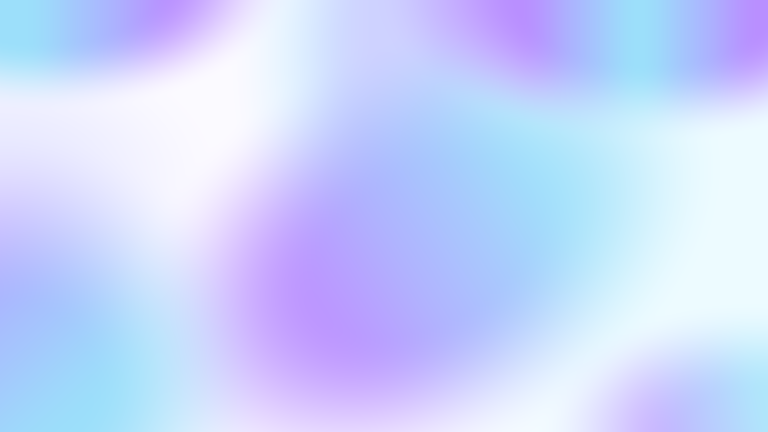
This background is drawn by a Shadertoy shader. Its source:

```glsl
// Soft mesh gradient: blurred cyan, blue and violet clouds over pale white.

#define WHITE  vec3(0.985, 0.980, 1.000)
#define ICE    vec3(0.930, 0.985, 1.000)
#define CYAN   vec3(0.610, 0.875, 0.980)
#define BLUE   vec3(0.660, 0.735, 0.995)
#define VIOLET vec3(0.725, 0.560, 1.000)
#define PALE_CYAN vec3(0.800, 0.930, 1.000)
#define LAVENDER  vec3(0.790, 0.805, 1.000)

// Three-stop ramp: cyan at 0, blue at 0.5, violet at 1.
vec3 hue(float t) {
    t = clamp(t, 0.0, 1.0);
    vec3 cool = mix(CYAN, BLUE, smoothstep(0.0, 0.55, t));
    return mix(cool, VIOLET, smoothstep(0.4, 1.0, t));
}

// Position of p along the line from a (0) to b (1).
float along(vec2 p, vec2 a, vec2 b) {
    vec2 axis = b - a;
    return dot(p - a, axis) / dot(axis, axis);
}

// Coverage of a blurred ellipse, one half at its rim.
float cloud(vec2 p, vec2 centre, vec2 radii, float angle, float blur) {
    float c = cos(angle), s = sin(angle);
    vec2 q = p - centre;
    q = vec2(c * q.x + s * q.y, c * q.y - s * q.x);
    return 1.0 - smoothstep(1.0 - blur, 1.0 + blur, length(q / radii));
}

void mainImage(out vec4 fragColor, in vec2 fragCoord) {
    // Height is 1; x runs from 0 to the aspect ratio.
    vec2 p = fragCoord / iResolution.y;

    // Pale ground with a faint lavender haze at the left
    vec3 color = mix(WHITE, ICE, smoothstep(0.9, 1.5, p.x));
    color = mix(color, LAVENDER, 0.4 * cloud(p, vec2(0.0, 0.58), vec2(0.3, 0.2), 0.0, 0.8));

    // Plume rising to the top edge
    vec3 plume = mix(PALE_CYAN, LAVENDER, smoothstep(0.62, 0.88, p.x));
    color = mix(color, plume, 0.9 * cloud(p, vec2(0.90, 0.87), vec2(0.24, 0.42), 0.0, 0.6));

    // Large diagonal cloud, violet low and cyan high
    vec3 body = hue(along(p, vec2(1.32, 0.58), vec2(0.717, 0.21)));
    color = mix(color, body, 0.95 * cloud(p, vec2(0.98, 0.42), vec2(0.51, 0.33), 0.50, 0.5));

    // Lower left cloud
    vec3 lowLeft = hue(along(p, vec2(0.255, 0.05), vec2(-0.21, 0.56)));
    color = mix(color, lowLeft, cloud(p, vec2(0.03, 0.12), vec2(0.39, 0.37), 0.0, 0.55));

    // Lower right cloud
    vec3 lowRight = hue(along(p, vec2(1.78, 0.10), vec2(1.46, 0.03)));
    color = mix(color, lowRight, 0.75 * cloud(p, vec2(1.74, 0.0), vec2(0.32, 0.20), 0.0, 0.55));

    // Upper left cloud, cyan to violet
    vec3 topLeft = hue((p.x - 0.05) / 0.37);
    color = mix(color, topLeft, cloud(p, vec2(0.10, 1.05), vec2(0.43, 0.23), 0.0, 0.36));

    // Upper right cloud, cyan core between violet ends
    vec3 topRight = hue(abs(p.x - 1.48) / 0.28);
    color = mix(color, topRight, cloud(p, vec2(1.50, 1.02), vec2(0.47, 0.26), 0.0, 0.36));

    fragColor = vec4(color, 1.0);
}
```
